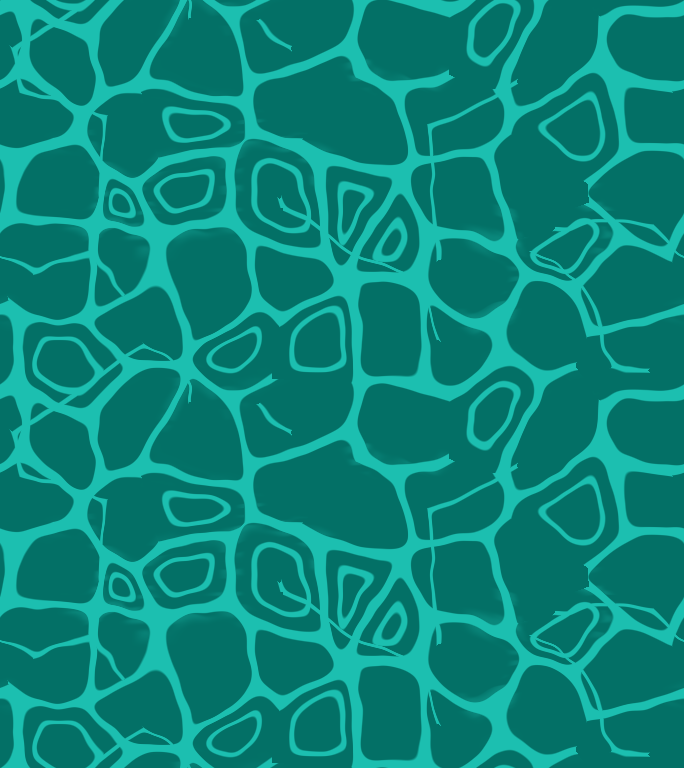
Reproduce this texture procedurally as a Shadertoy shader.

```glsl
const vec3 DEEP_TEAL = vec3(0.01, 0.44, 0.40);
const vec3 BRIGHT_TEAL = vec3(0.11, 0.75, 0.69);
const vec2 REPEATS = vec2(1.0, 2.0);

float hash(vec2 p) {
    return fract(sin(dot(p, vec2(127.1, 311.7))) * 43758.5453);
}

vec2 hash2(vec2 p) {
    return vec2(hash(p), hash(p + 41.3));
}

// Value noise that wraps after one tile
float noise(vec2 uv, vec2 grid, float seed) {
    vec2 p = uv * grid;
    vec2 i = floor(p);
    vec2 f = fract(p);
    f = f * f * (3.0 - 2.0 * f);
    vec2 a = mod(i, grid) + seed;
    vec2 b = mod(i + 1.0, grid) + seed;
    return mix(mix(hash(a), hash(vec2(b.x, a.y)), f.x),
               mix(hash(vec2(a.x, b.y)), hash(b), f.x), f.y);
}

vec2 noise2(vec2 uv, vec2 grid, float seed) {
    return vec2(noise(uv, grid, seed), noise(uv, grid, seed + 17.0)) - 0.5;
}

// Offset from p to the jittered centre of a cell, in canvas widths
vec2 toCentre(vec2 cell, vec2 p, vec2 grid, vec2 tile, float seed) {
    vec2 jitter = 0.5 + 0.82 * (hash2(mod(cell, grid) + seed) - 0.5);
    return (cell + jitter - p) * tile / grid;
}

// Wrapping cells with rounded corners.
// Returns distance to the kept borders, to all borders, and a cell id.
vec3 cells(vec2 uv, vec2 grid, vec2 tile, float seed, float dropped, float rounding) {
    vec2 p = uv * grid;
    vec2 home = floor(p);
    vec2 nearest = home;
    vec2 centre = vec2(9.0);
    for (int y = -1; y <= 1; y++)
    for (int x = -1; x <= 1; x++) {
        vec2 cell = home + vec2(x, y);
        vec2 r = toCentre(cell, p, grid, tile, seed);
        if (dot(r, r) < dot(centre, centre)) {
            centre = r;
            nearest = cell;
        }
    }
    vec2 id = mod(nearest, grid);
    float keptSum = 1e-9;
    float allSum = 1e-9;
    for (int y = -2; y <= 2; y++)
    for (int x = -2; x <= 2; x++) {
        if (x == 0 && y == 0) continue;
        vec2 cell = nearest + vec2(x, y);
        vec2 r = toCentre(cell, p, grid, tile, seed);
        float d = dot(0.5 * (centre + r), normalize(r - centre));
        float weight = exp(-d / rounding);
        allSum += weight;
        keptSum += weight * step(dropped, hash(id + mod(cell, grid) + seed + 5.7));
    }
    return vec3(-rounding * log(vec2(keptSum, allSum)), hash(id + seed + 9.1));
}

// Coverage of a stroke whose centre line lies at distance zero
float stroke(float d, float halfWidth, float soft) {
    return 1.0 - smoothstep(-soft, soft, abs(d) - halfWidth);
}

void mainImage(out vec4 fragColor, in vec2 fragCoord) {
    vec2 uv = fragCoord / iResolution.xy * REPEATS;
    vec2 tile = vec2(1.0, iResolution.y / iResolution.x) / REPEATS;
    float soft = 0.8 / iResolution.x;

    // Bend the cells broadly, then add the tremor of a hand
    vec2 bend = 0.045 * noise2(uv, vec2(9.0, 5.0), 3.0)
              + 0.007 * noise2(uv, vec2(36.0, 20.0), 8.0);
    vec2 bent = uv + bend / tile;

    // Main web, its strokes swelling and thinning
    vec3 web = cells(bent, vec2(8.0, 5.0), tile, 2.0, 0.14, 0.008);
    float pressure = noise(uv, vec2(11.0, 6.0), 21.0);
    float ink = stroke(max(web.x, 0.0), mix(0.0035, 0.0088, pressure), soft);

    // Closed loops nested inside some of the cells
    float inset = mix(0.019, 0.029, fract(web.z * 37.0));
    float loopLine = stroke(web.y - inset, mix(0.0026, 0.0042, pressure), soft);
    ink = max(ink, loopLine * step(web.z, 0.3));

    // Thin veins crossing a few cells
    vec3 vein = cells(bent + bend.yx / tile, vec2(5.0, 3.0), tile, 13.0, 0.55, 0.004);
    ink = max(ink, stroke(max(vein.x, 0.0), mix(0.0022, 0.0038, pressure), soft));

    // Faint dry brush drag beside the strokes
    float patches = smoothstep(0.62, 0.85, noise(uv, vec2(7.0, 5.0), 31.0));
    float bristles = smoothstep(0.4, 0.8, noise(bent, vec2(24.0, 60.0), 35.0));
    float drag = 0.3 * patches * bristles * (1.0 - smoothstep(0.006, 0.02, web.x));

    fragColor = vec4(mix(DEEP_TEAL, BRIGHT_TEAL, max(ink, drag)), 1.0);
}
```
